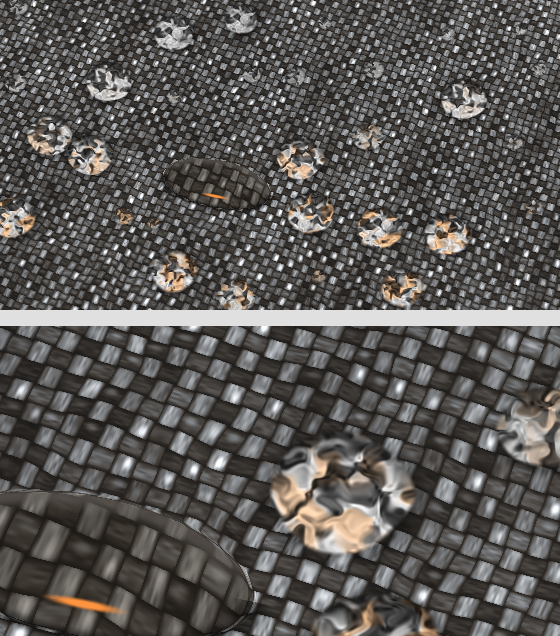
Top: the whole. Bottom: its middle third, enlarged.
Give the GLSL for this texture, as a WebGL 1 fragment shader.

```glsl
precision highp float;
// Water drops resting on a dark grey woven cloth, seen at a slant.
// A skewed checker of rounded threads forms the cloth; a jittered grid of
// ellipses with noisy facets forms the beads, plus one flat, lens-like drop.
uniform vec2 u_resolution;

float hash(vec2 p) {
  return fract(sin(dot(p, vec2(127.1, 311.7))) * 43758.5453);
}

float noise(vec2 p) {
  vec2 i = floor(p), f = fract(p);
  f = f * f * (3.0 - 2.0 * f);
  return mix(mix(hash(i), hash(i + vec2(1.0, 0.0)), f.x),
             mix(hash(i + vec2(0.0, 1.0)), hash(i + 1.0), f.x), f.y);
}

float roundBox(vec2 p, vec2 halfSize, float r) {
  vec2 d = abs(p) - halfSize + r;
  return length(max(d, 0.0)) + min(max(d.x, d.y), 0.0) - r;
}

// Plain weave: pale warp climbs steeply, dark weft slopes down to the right.
vec3 weave(vec2 p, float blur) {
  vec2 s = (p - vec2(0.9, 0.5)) * (0.96 + 0.16 * p.y);
  vec2 q = vec2(0.92 * s.x - 0.42 * s.y, 0.32 * s.x + 0.94 * s.y) * vec2(41.0, 44.0);
  q += 0.5 * vec2(noise(q * 0.35), noise(q * 0.35 + 40.0));
  vec2 id = floor(q), f = fract(q) - 0.5;
  float warp = mod(id.x + id.y, 2.0);
  vec2 t = warp > 0.5 ? f : f.yx;              // x across the thread, y along it
  float cell = hash(id + 3.7);
  float strand = hash(vec2(id.x, floor(id.y / 14.0)));
  float streak = noise(q * vec2(0.8, 0.07) + 9.0);

  float tone = warp > 0.5
    ? 0.20 + 0.17 * cell + 0.16 * strand + 0.16 * streak
    : 0.12 + 0.20 * cell * cell + 0.09 * streak;
  float fibre = noise(vec2(t.x * 9.0, t.y * 2.5) + id * 7.3);
  tone *= (1.16 - 1.5 * t.x * t.x) * (0.72 + 0.56 * fibre);
  float cover = smoothstep(blur, -blur, roundBox(t, vec2(0.41, 0.53), 0.22));
  tone = mix(0.115, tone, cover);

  // Wet sheen on some of the threads
  vec2 g = t - vec2(0.12, 0.3 * (hash(id + 8.1) - 0.5));
  float glint = smoothstep(0.3 + blur, 0.05, length(g * vec2(1.5, 0.9)));
  tone += glint * smoothstep(0.62, 1.0, hash(id + 21.3)) * (0.22 + 0.3 * warp);
  vec3 tint = mix(vec3(1.07, 0.99, 0.92), vec3(0.98, 1.0, 1.02),
                  smoothstep(0.18, 0.45, tone));
  return tone * tint;
}

// Glassy bead: r is the position inside the unit disc.
vec3 beadColor(vec2 r, float seed, float warmth, float size) {
  vec2 k = r * (2.0 + 42.0 * size) + seed * 50.0;
  k += 1.6 * vec2(noise(k * 0.8), noise(k * 0.8 + 17.0));
  float shard = smoothstep(0.28, 0.68, noise(k) - 0.24 * r.y);
  float fleck = noise(k * 2.3 + 5.0);
  float light = mix(0.24, 0.82, shard) + 0.36 * (fleck - 0.45);
  light *= 1.0 - 0.4 * smoothstep(0.72, 1.0, length(r)) * smoothstep(-0.4, 0.6, r.y);
  vec3 amber = mix(vec3(1.0), vec3(1.14, 0.9, 0.68),
                   warmth * smoothstep(0.4, 0.75, noise(k * 0.6 + 31.0)));
  return clamp(light, 0.1, 1.0) * amber;
}

void main() {
  vec2 p = gl_FragCoord.xy / u_resolution.y;
  float defocus = smoothstep(0.45, 0.0, p.y) + 0.45 * smoothstep(0.75, 1.0, p.y);
  float blur = 0.13 + 0.2 * defocus;

  // Flat drop magnifies the cloth below it
  vec2 lensCenter = vec2(0.70, 0.405);
  vec2 l = p - lensCenter;
  l = vec2(l.x - 0.2 * l.y, l.y + 0.2 * l.x) / vec2(0.18, 0.078);
  float lensR = length(l) + 0.08 * (noise(l * 2.0) - 0.5);
  float lens = smoothstep(1.03, 0.96, lensR);
  vec2 bent = lensCenter + (p - lensCenter) * vec2(0.78, 0.62);
  vec3 color = weave(mix(p, bent, lens), blur);
  color *= 0.93 + 0.18 * noise(p * 5.0);
  color = mix(color, color * vec3(0.74, 0.70, 0.65) + 0.015, lens);
  float rim = smoothstep(0.72, 0.93, lensR) * lens * smoothstep(-0.1, 0.7, l.y);
  color = mix(color, vec3(0.39, 0.37, 0.35), 0.65 * rim);
  color *= 1.0 - 0.45 * smoothstep(0.16, 0.0, abs(lensR - 1.0)) * step(l.y, 0.0);
  float ember = smoothstep(1.0, 0.3, length((l - vec2(0.0, -0.5)) / vec2(0.3, 0.09)));
  color = mix(color, vec3(1.0, 0.58, 0.25), ember);

  // Scattered beads, one at most in each cell of a jittered grid
  for (int j = 0; j < 5; j++) {
    for (int i = 0; i < 8; i++) {
      vec2 id = vec2(float(i), float(j));
      float seed = hash(id + 4.3), pick = hash(id + 12.9);
      vec2 jitter = vec2(hash(id + 1.1), hash(id + 6.7)) - 0.5;
      vec2 center = (id + 0.5 + 0.65 * jitter) * vec2(0.228, 0.205);
      float large = smoothstep(0.56, 0.86, pick);
      float size = mix(0.02 + 0.014 * seed, 0.074, large);
      vec2 r = (p - center) / (size * vec2(1.0, 0.87));
      float radius = length(r) + 0.13 * (noise(r * 1.7 + seed * 30.0) - 0.5);
      float edge = (0.0035 + 0.005 * defocus) / size;
      float clear = step(1.35, length((center - lensCenter) / vec2(0.18, 0.11)));
      float present = clear * step(0.2, pick);
      float inside = smoothstep(1.0 + edge, 1.0 - edge, radius) * present;
      float shade = smoothstep(1.3, 0.95, length(r + vec2(0.0, 0.08)));
      color *= 1.0 - 0.35 * shade * present;
      float warmth = smoothstep(0.85, 0.3, center.y);
      vec3 bead = beadColor(r, seed, warmth, size);
      color = mix(color, bead, inside * mix(0.65, 0.96, large));
    }
  }
  gl_FragColor = vec4(clamp(color, 0.0, 1.0), 1.0);
}
```
